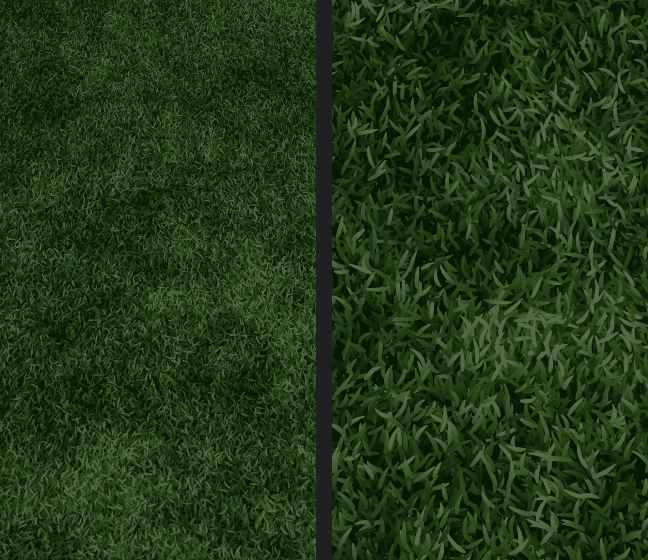
Left: the whole. Right: its middle third, enlarged.
This texture is drawn by a WebGL 1 fragment shader. Its source:

```glsl
precision highp float;
uniform vec2 u_resolution;

// Sizes in canvas heights
const float NEAR_CELL = 0.0130;
const float FAR_CELL = 0.0065;

// Blade shape in cells
const int LAYERS = 8;
const float HALF_LENGTH = 0.76;
const float HALF_WIDTH = 0.125;
const float BEND = 0.20;
const float SPREAD = 1.75;
const float CLUMP_LEAN = 1.1;
const float NEAR_BLUR = 0.04;

// Tones run from 0 (deep gap) to 5 (lit tip)
const float GAP_TONE = 0.0;
const float DEEP_TONE = 0.2;
const float TOP_TONE = 3.55;
const float TONE_VARIATION = 4.2;
const float TIP_LIGHT = 0.75;
const float PATCH_CONTRAST = 1.7;
const float SLOPE_LIGHT = 0.6;
const float FAR_SHADE = 0.4;

// Broad shaded hollow in the nearer lawn
const vec2 HOLLOW_CENTER = vec2(0.12, 0.31);
const vec2 HOLLOW_SIZE = vec2(0.28, 0.11);
const float HOLLOW_SHADE = 0.55;

const vec3 GAP = vec3(0.03, 0.09, 0.01);
const vec3 SHADE = vec3(0.07, 0.16, 0.04);
const vec3 LEAF = vec3(0.12, 0.22, 0.07);
const vec3 FRESH = vec3(0.17, 0.28, 0.10);
const vec3 PALE = vec3(0.23, 0.34, 0.17);
const vec3 TIP = vec3(0.33, 0.42, 0.27);

vec2 hash2(vec2 p) {
  vec3 q = fract(p.xyx * vec3(0.1031, 0.1030, 0.0973));
  q += dot(q, q.yzx + 33.33);
  return fract((q.xx + q.yz) * q.zy);
}

float gradientDot(vec2 corner, vec2 offset) {
  float a = 6.2832 * hash2(corner).x;
  return dot(vec2(cos(a), sin(a)), offset);
}

float gradientNoise(vec2 p) {
  vec2 i = floor(p), f = fract(p);
  vec2 w = f * f * f * (f * (f * 6.0 - 15.0) + 10.0);
  vec2 e = vec2(1.0, 0.0);
  float low = mix(gradientDot(i, f), gradientDot(i + e, f - e), w.x);
  float high = mix(gradientDot(i + e.yx, f - e.yx), gradientDot(i + 1.0, f - 1.0), w.x);
  return mix(low, high, w.y);
}

vec3 grassColor(float tone) {
  vec3 c = mix(GAP, SHADE, clamp(tone, 0.0, 1.0));
  c = mix(c, LEAF, clamp(tone - 1.0, 0.0, 1.0));
  c = mix(c, FRESH, clamp(tone - 2.0, 0.0, 1.0));
  c = mix(c, PALE, clamp(tone - 3.0, 0.0, 1.0));
  return mix(c, TIP, clamp(tone - 4.0, 0.0, 1.0));
}

// Curved tapering blade: x is coverage, y runs from -1 at root to 1 at tip
vec2 blade(vec2 p, float angle, float bend, float size, float soft) {
  float c = cos(angle), s = sin(angle);
  p = vec2(c * p.x - s * p.y, s * p.x + c * p.y);
  float t = p.y / (HALF_LENGTH * size);
  float inside = clamp(1.0 - t * t, 0.0, 1.0);
  float width = HALF_WIDTH * sqrt(inside) * (1.0 - 0.3 * t);
  float side = abs(p.x - bend * (t * t - 0.4)) / sqrt(1.0 + 4.0 * bend * bend * t * t);
  float cover = 1.0 - smoothstep(-soft, soft, side - width);
  return vec2(cover * smoothstep(0.0, 0.15, inside), t);
}

void main() {
  vec2 p = gl_FragCoord.xy / u_resolution.y;
  float aspect = u_resolution.x / u_resolution.y;

  // Lawn receding toward the top
  float cell = mix(NEAR_CELL, FAR_CELL, p.y);
  vec2 ground = vec2((p.x - 0.5 * aspect) / cell,
                     -log(cell / NEAR_CELL) / (NEAR_CELL - FAR_CELL));
  float blur = NEAR_BLUR * (1.0 - smoothstep(0.0, 0.35, p.y));
  float soft = 0.55 / (u_resolution.y * cell) + blur;

  // Uneven light over the lawn
  float patches = gradientNoise(p * vec2(4.0, 6.0) + 3.7)
                + 0.7 * gradientNoise(p * vec2(14.0, 18.0) + 9.1)
                + 0.7 * gradientNoise(ground * 0.21 + 40.0);
  vec2 hollow = (p - HOLLOW_CENTER) / HOLLOW_SIZE;
  float light = PATCH_CONTRAST * patches + SLOPE_LIGHT * (p.x / aspect - 0.5)
              - FAR_SHADE * smoothstep(0.6, 1.0, p.y)
              - HOLLOW_SHADE * exp(-dot(hollow, hollow));

  // Overlapping blades, deepest layer first
  vec3 color = grassColor(GAP_TONE + light);
  for (int layer = 0; layer < LAYERS; layer++) {
    float depth = float(layer) / float(LAYERS - 1);
    vec2 shift = 100.0 + float(layer) * vec2(37.37, 61.71);
    vec2 q = ground + shift;
    for (int j = -1; j <= 1; j++) {
      for (int i = -1; i <= 1; i++) {
        vec2 id = floor(q) + vec2(float(i), float(j));
        vec2 place = hash2(id);
        vec2 pose = hash2(id + 217.3);
        vec2 look = hash2(id + 431.9);
        float lean = CLUMP_LEAN * gradientNoise((id - shift) * 0.16 + 70.0);
        float angle = lean + SPREAD * (pose.x + look.y - 1.0);
        vec2 b = blade(q - id - place, angle, BEND * (2.0 * pose.y - 1.0),
                       mix(0.65, 1.1, place.y), soft);
        float tone = mix(DEEP_TONE, TOP_TONE, depth) + light
                   + TONE_VARIATION * (look.x - 0.5) + TIP_LIGHT * b.y;
        color = mix(color, grassColor(tone), b.x);
      }
    }
  }
  gl_FragColor = vec4(color, 1.0);
}
```
